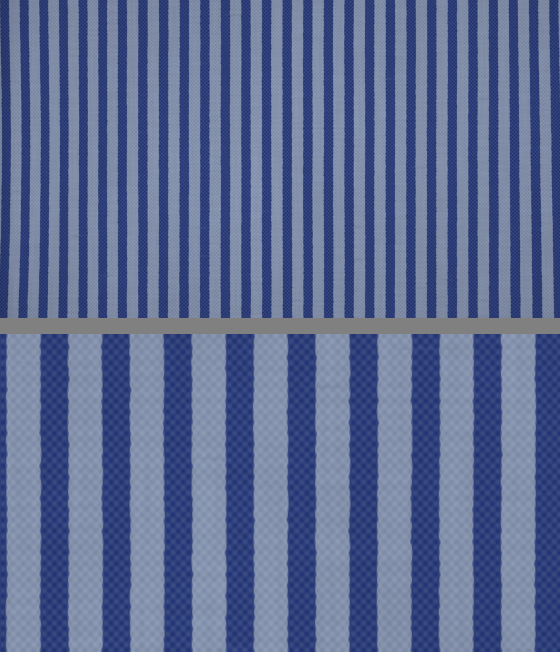
Top: the whole. Bottom: its middle third, enlarged.
Reproduce this texture procedurally as a Shadertoy shader.

```glsl
// Woven cotton shirting with vertical blue and pale stripes.
// A gently warped stripe coordinate picks the yarn colour; a plain weave,
// stretched gradient noise for uneven yarns and soft shading go on top.

#define STRIPES 27.15        // stripe pairs across the canvas
#define STRIPE_ORIGIN 0.513  // centre of one blue stripe
#define BLUE_SHARE 0.45      // blue part of each pair
#define WARP_ENDS 12.0       // upright threads per pair
#define WEFT_ROWS 176.0      // cross threads down the canvas
#define BLUE vec3(0.178, 0.243, 0.473)
#define PALE vec3(0.512, 0.562, 0.665)
#define BLUE_WEAVE vec3(0.050, 0.052, 0.028)
#define PALE_WEAVE vec3(0.030, 0.030, 0.024)
#define YARN_WEAR 0.035      // brightness change along yarns

const float PI = 3.14159265;

vec2 hashGradient(vec2 cell) {
    vec3 h = fract(cell.xyx * vec3(0.1031, 0.1030, 0.0973));
    h += dot(h, h.yzx + 33.33);
    float angle = 2.0 * PI * fract((h.x + h.y) * h.z);
    return vec2(cos(angle), sin(angle));
}

float gradientNoise(vec2 p) {
    vec2 i = floor(p), f = fract(p);
    vec2 w = f * f * f * (f * (f * 6.0 - 15.0) + 10.0);
    float a = dot(hashGradient(i), f);
    float b = dot(hashGradient(i + vec2(1, 0)), f - vec2(1, 0));
    float c = dot(hashGradient(i + vec2(0, 1)), f - vec2(0, 1));
    float d = dot(hashGradient(i + vec2(1, 1)), f - vec2(1, 1));
    return mix(mix(a, b, w.x), mix(c, d, w.x), w.y);
}

// Sideways pull of the cloth: tighter at the left, slanted at the right.
float clothPull(vec2 uv) {
    float down = 1.0 - uv.y;
    float left = 1.0 - smoothstep(0.0, 0.2, uv.x);
    float right = smoothstep(0.86, 1.0, uv.x);
    float pull = 0.05 * max(0.22 - uv.x, 0.0);
    pull += left * (0.005 * sin(PI * down) - 0.003 * down);
    pull += right * (0.009 * down - 0.003);
    return pull + 0.0008 * gradientNoise(uv * vec2(5.0, 3.0));
}

void mainImage(out vec4 fragColor, in vec2 fragCoord) {
    vec2 uv = fragCoord / iResolution.xy;

    // Stripe and thread coordinates
    float stripe = (uv.x - clothPull(uv) - STRIPE_ORIGIN) * STRIPES;
    vec2 thread = vec2(stripe * WARP_ENDS, uv.y * WEFT_ROWS);

    // Plain weave, faded out where threads become too small to resolve
    vec2 footprint = fwidth(thread);
    float resolved = 1.0 - smoothstep(0.75, 1.1, max(footprint.x, footprint.y));
    float weave = cos(PI * thread.x) * cos(PI * thread.y) * resolved;

    // Blue stripe with a slightly ragged, smoothed border
    float fromCentre = abs(fract(stripe + 0.5) - 0.5);
    float ragged = 0.012 * weave + 0.02 * gradientNoise(vec2(stripe * 2.0, thread.y * 0.5));
    float soft = max(0.7 * fwidth(stripe), 0.02);
    float halfBlue = 0.5 * BLUE_SHARE + ragged;
    float blue = 1.0 - smoothstep(halfBlue - soft, halfBlue + soft, fromCentre);
    vec3 color = mix(PALE + PALE_WEAVE * weave, BLUE + BLUE_WEAVE * weave, blue);

    // Uneven yarns: upright streaks, cross streaks and rare thick slubs
    float upright = gradientNoise(vec2(thread.x * 0.8, uv.y * 7.0));
    float across = gradientNoise(vec2(uv.x * 12.0, thread.y * 0.7) + 40.0);
    float slub = smoothstep(0.42, 0.65, gradientNoise(vec2(uv.x * 18.0, thread.y * 0.45) + 90.0));
    color *= 1.0 + YARN_WEAR * (upright + across);
    color += 0.03 * slub * mix(-1.0, 1.0, blue);

    // Soft folds and darker borders
    float fold = gradientNoise(uv * vec2(7.0, 1.5) + 11.0);
    vec2 fromMiddle = uv - vec2(0.52, 0.5);
    float shade = 1.02 + 0.03 * fold - 0.20 * dot(fromMiddle, fromMiddle);
    shade -= 0.06 * (1.0 - smoothstep(0.0, 0.035, uv.x));
    fragColor = vec4(clamp(color * shade, 0.0, 1.0), 1.0);
}
```
